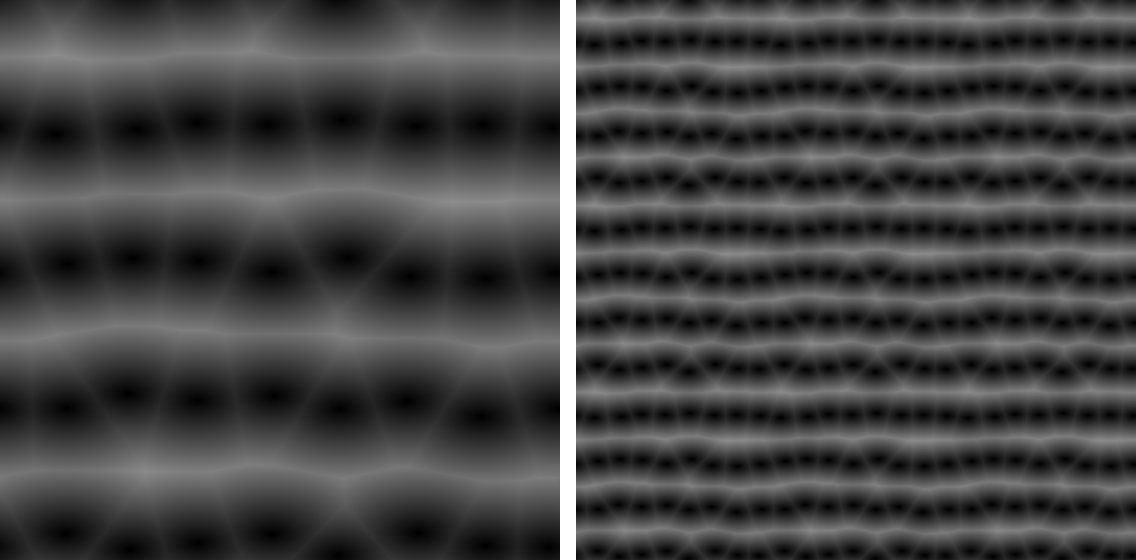
Left: one tile. Right: repeated 3 by 3.
A WebGL 2 fragment shader for this pattern:

```glsl
#version 300 es
precision highp float;

uniform vec2 u_resolution;
out vec4 outColor;

const vec2 REPEATS = vec2(8.0, 4.0);

vec2 hash22(vec2 p) {
  vec3 q = fract(vec3(p.xyx) * vec3(0.1031, 0.1030, 0.0973));
  q += dot(q, q.yzx + 33.33);
  return fract((q.xx + q.yz) * q.zy);
}

// Jittered feature point of a cell; the hash wraps at the canvas edges
vec2 featurePoint(vec2 cell) {
  vec2 jitter = hash22(mod(cell, REPEATS) + 17.0);
  return cell + vec2(0.78, 0.0) + 0.2 * jitter;
}

// Distance to the nearest point, with cells squeezed horizontally
float nearestDistance(vec2 p) {
  vec2 home = floor(p);
  float nearestSq = 100.0;
  // The squeeze brings far columns close, so the search is wide
  for (int y = -1; y <= 1; y++) {
    for (int x = -3; x <= 3; x++) {
      vec2 cell = home + vec2(float(x), float(y));
      vec2 offset = (featurePoint(cell) - p) * vec2(0.289, 1.0);
      nearestSq = min(nearestSq, dot(offset, offset));
    }
  }
  return sqrt(nearestSq);
}

void main() {
  vec2 uv = gl_FragCoord.xy / u_resolution;
  float gray = 0.98 * nearestDistance(uv * REPEATS);
  outColor = vec4(vec3(gray), 1.0);
}
```
